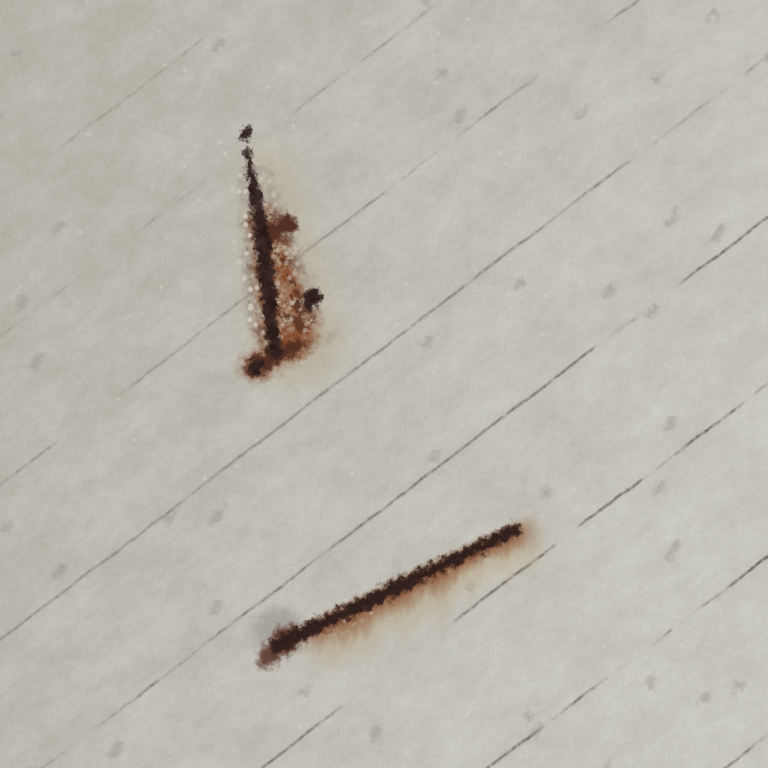
A three.js fragment shader for this texture:

```glsl
// Pale weathered boards with slanted seams and two rusty, flaking nail gashes.
varying vec2 vUv;

const vec3 LIGHT = vec3(0.785, 0.780, 0.750);
const vec3 SHADE = vec3(0.690, 0.680, 0.635);
const vec3 SEAM = vec3(0.41, 0.37, 0.35);
const vec3 SPOT = vec3(0.58, 0.56, 0.54);
const vec3 FLAKE = vec3(0.83, 0.81, 0.77);
const vec3 HALO = vec3(0.70, 0.62, 0.48);
const vec3 RUST = vec3(0.53, 0.31, 0.19);
const vec3 UMBER = vec3(0.33, 0.19, 0.14);
const vec3 DARK = vec3(0.18, 0.12, 0.11);
const float SLOPE = 0.76;           // rise of the seams
const float SEAM_START = -0.042;    // height of seam 0 at the left edge
const float SEAM_STEP = 0.2132;     // gap between seams
const float SEAM_SHRINK = 0.0039;   // narrowing of the gaps going up
const float SEAM_WIDTH = 0.0017;
const float RAGGED = 0.005;         // roughness of gash edges
const vec2 NAIL_A = vec2(0.362, 0.160);
const vec2 NAIL_B = vec2(0.671, 0.310);

vec2 hash2(vec2 p) {
  vec3 q = fract(p.xyx * vec3(0.1031, 0.1030, 0.0973));
  q += dot(q, q.yzx + 33.33);
  return fract((q.xx + q.yz) * q.zy);
}

// Layered, bent sines, roughly -1 to 1
float waves(vec2 p) {
  float sum = 0.0, amp = 0.6;
  for (int i = 0; i < 5; i++) {
    p = mat2(0.8, 0.6, -0.6, 0.8) * p * 1.9 + 1.7;
    sum += amp * sin(p.x + 1.4 * sin(p.y * 0.7)) * sin(p.y + 1.3 * cos(p.x * 0.6));
    amp *= 0.65;
  }
  return sum;
}

// Cellular noise: distance to the nearest point and its random id
vec2 cells(vec2 p) {
  vec2 base = floor(p), best = vec2(9.0, 0.0);
  for (int j = -1; j <= 1; j++)
    for (int i = -1; i <= 1; i++) {
      vec2 c = base + vec2(float(i), float(j));
      float d = length(c + hash2(c) - p);
      if (d < best.x) best = vec2(d, hash2(c + 71.0).x);
    }
  return best;
}

// Capsule whose radius runs from ra to rb
float capsule(vec2 p, vec2 a, vec2 b, float ra, float rb) {
  vec2 d = b - a;
  float t = clamp(dot(p - a, d) / dot(d, d), 0.0, 1.0);
  return length(p - a - d * t) - mix(ra, rb, t);
}

float fill(float d, float soft) { return 1.0 - smoothstep(-soft, soft, d); }

vec3 boards(vec2 p) {
  vec2 along = normalize(vec2(1.0, SLOPE));
  vec2 g = vec2(dot(p, along), dot(p, vec2(-along.y, along.x)));
  float tone = 0.60 + 0.55 * (p.x - 0.45) - 0.25 * (p.y - 0.5);
  tone += 0.22 * waves(g * vec2(12.0, 20.0)) + 0.13 * waves(g * vec2(55.0, 80.0));
  vec3 col = mix(SHADE, LIGHT, clamp(tone, 0.0, 1.2));

  // Scattered grey spots and pale chips
  vec2 c = cells(g * vec2(15.0, 24.0) + 0.15 * waves(p * 60.0));
  col = mix(col, SPOT, 0.45 * step(0.86, c.y) * fill(c.x - 0.13, 0.12));
  c = cells(g * 38.0);
  col = mix(col, FLAKE, 0.6 * step(0.95, c.y) * fill(c.x - 0.08, 0.07));

  // Seams, closer together toward the top
  float h = p.y - SLOPE * p.x - SEAM_START + 0.0025 * waves(vec2(p.x * 12.0, 2.0));
  float root = sqrt(SEAM_STEP * SEAM_STEP - 4.0 * SEAM_SHRINK * h);
  float k = floor((SEAM_STEP - root) / (2.0 * SEAM_SHRINK) + 0.5);
  float d = abs(h - SEAM_STEP * k + SEAM_SHRINK * k * k) * along.x;
  float wear = smoothstep(-0.55, 0.35, waves(vec2(p.x * 9.0, k * 5.3)));
  wear *= clamp(0.75 - 0.12 * k, 0.32, 0.95) * mix(0.6, 1.0, p.x);
  wear *= 0.8 + 0.5 * waves(p * 120.0);
  col = mix(col, SEAM, clamp(wear, 0.0, 1.0) * fill(d - SEAM_WIDTH, 0.0016));
  return mix(col, SPOT, 0.25 * clamp(wear, 0.0, 1.0) * fill(d, 0.010));
}

// Upright gash with a flaking, rusted flank
vec3 uprightGash(vec3 col, vec2 p, vec2 r) {
  float grit = waves(p * 75.0);
  float halo = fill(capsule(p, vec2(0.345, 0.77), vec2(0.385, 0.56), 0.015, 0.040), 0.055);
  col = mix(col, HALO, 0.55 * halo);
  float flank = fill(capsule(r, vec2(0.333, 0.765), vec2(0.368, 0.600), 0.022, 0.048), 0.008);
  col = mix(col, SPOT, flank * (0.35 + 0.4 * grit));
  float core = fill(capsule(r, vec2(0.344, 0.71), vec2(0.374, 0.575), 0.018, 0.037), 0.016);
  col = mix(col, RUST, core * clamp(0.75 + 0.7 * grit, 0.0, 1.0));
  col = mix(col, UMBER, core * smoothstep(0.0, 0.5, waves(p * 50.0 + 4.0)) * 0.8);
  vec2 c = cells(p * 95.0);
  float rim = fill(capsule(r, vec2(0.317, 0.76), vec2(0.334, 0.58), 0.016, 0.019), 0.012);
  float chips = step(0.6, c.y) * fill(c.x - 0.30, 0.16);
  col = mix(col, FLAKE, chips * max(rim, 0.6 * flank) * 0.8);
  float foot = capsule(r, vec2(0.333, 0.522), vec2(0.388, 0.551), 0.013, 0.008);
  col = mix(col, RUST, 0.75 * fill(foot - 0.005, 0.012));
  float notch = capsule(r, vec2(0.350, 0.695), vec2(0.373, 0.708), 0.010, 0.013);
  col = mix(col, UMBER, fill(min(notch, foot), 0.006));
  float slit = capsule(r, vec2(0.322, 0.802), vec2(0.342, 0.694), 0.004, 0.010);
  slit = min(slit, capsule(r, vec2(0.342, 0.694), vec2(0.358, 0.540), 0.010, 0.008));
  slit = min(slit, capsule(r, vec2(0.319, 0.821), vec2(0.323, 0.830), 0.006, 0.007));
  slit = min(slit, capsule(r, vec2(0.402, 0.604), vec2(0.408, 0.614), 0.010, 0.010));
  slit = min(slit, length(r - vec2(0.334, 0.523)) - 0.010);
  return mix(col, DARK + 0.05 * grit, 0.95 * fill(slit, 0.004));
}

// Slanted gash whose rust bleeds below it
vec3 slantedGash(vec3 col, vec2 p, vec2 r) {
  vec2 axis = NAIL_B - NAIL_A, dir = normalize(axis);
  float u = dot(p - NAIL_A, dir) / length(axis);
  float below = -dot(p - NAIL_A, vec2(-dir.y, dir.x));
  float streak = waves(vec2(u * 9.0 + below * 12.0, below * 10.0));
  float ends = smoothstep(0.02, 0.22, u) * (1.0 - smoothstep(0.95, 1.12, u));
  float edge = smoothstep(-0.016, 0.006, below);
  col = mix(col, HALO, 0.6 * ends * edge * (1.0 - smoothstep(0.01, 0.075 + 0.02 * streak, below)));
  float reach = 0.034 + 0.018 * streak;
  col = mix(col, RUST, 0.85 * ends * edge * (1.0 - smoothstep(0.0, reach, below)));
  float crust = length((r - vec2(0.362, 0.178)) * vec2(0.9, 1.0)) - 0.030;
  col = mix(col, SPOT, 0.55 * fill(crust, 0.014));
  vec2 c = cells(p * 85.0);
  float near = fill(capsule(r, NAIL_A, NAIL_B, 0.020, 0.010), 0.012);
  col = mix(col, FLAKE, 0.7 * near * step(0.72, c.y) * fill(c.x - 0.22, 0.14));
  float head = capsule(r, vec2(0.347, 0.142), vec2(0.374, 0.168), 0.011, 0.017);
  col = mix(col, UMBER, 0.85 * fill(head, 0.009));
  float slit = capsule(r, NAIL_A, NAIL_B, 0.0085, 0.0055);
  col = mix(col, UMBER, 0.7 * fill(slit - 0.003, 0.005));
  return mix(col, DARK, 0.95 * fill(slit, 0.004));
}

void main() {
  vec2 p = vUv;
  vec2 ragged = p + RAGGED * vec2(waves(p * 110.0), waves(p * 110.0 + 7.0));
  vec3 col = boards(p);
  col = uprightGash(col, p, ragged);
  col = slantedGash(col, p, ragged);
  col += 0.012 * waves(p * 230.0);
  gl_FragColor = vec4(clamp(col, 0.0, 1.0), 1.0);
}
```
